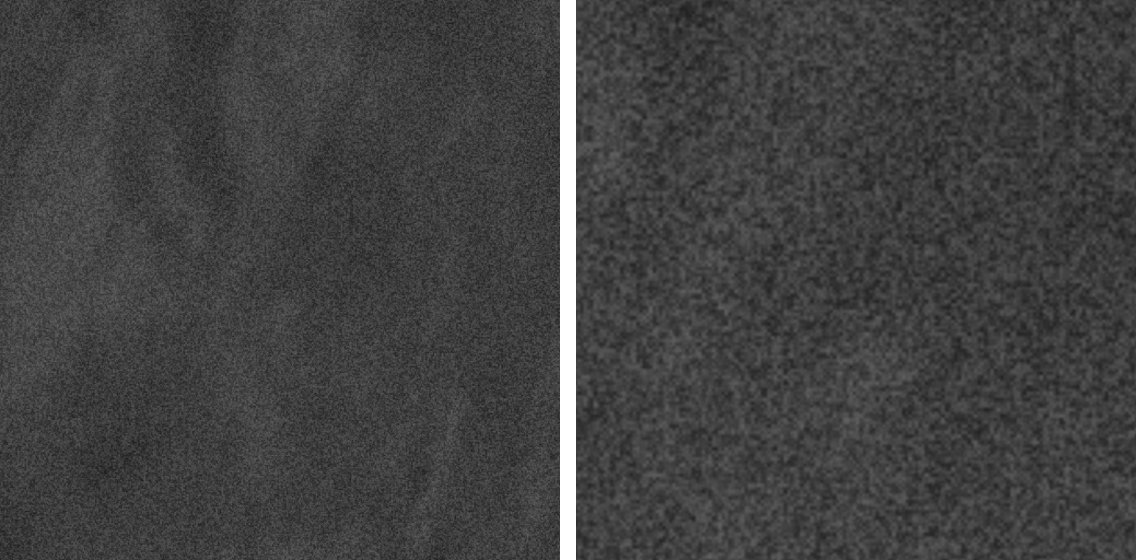
Left: the whole. Right: its middle third, enlarged.
Reproduce this texture procedurally as a WebGL 1 fragment shader.

```glsl
precision highp float;

uniform vec2 u_resolution;

const vec3 BASE_COLOR = vec3(0.229);
const float CLOUD_AMOUNT = 0.085;
const float VEIL_AMOUNT = 0.048;
const float WISP_AMOUNT = 0.05;
const float FINE_GRAIN_AMOUNT = 0.095;
const float SOFT_GRAIN_AMOUNT = 0.13;

const float FINE_GRAIN_SCALE = 512.0;
const float SOFT_GRAIN_SCALE = 310.0;
const vec2 CLOUD_SCALE = vec2(7.0, 4.0);
const vec2 VEIL_SCALE = vec2(7.5, 2.2);
const vec2 WISP_SCALE = vec2(9.0, 2.4);
const float VEIL_LEAN = 0.22;
const float WISP_LEAN = 0.47;
const float WARP_SCALE = 4.0;
const float WARP_AMOUNT = 0.07;
const int OCTAVES = 5;

float hash(vec2 p) {
    vec3 q = fract(vec3(p.xyx) * 0.1031);
    q += dot(q, q.yzx + 33.33);
    return fract((q.x + q.y) * q.z);
}

float valueNoise(vec2 p) {
    vec2 cell = floor(p);
    vec2 f = fract(p);
    f = f * f * (3.0 - 2.0 * f);
    float bottom = mix(hash(cell), hash(cell + vec2(1.0, 0.0)), f.x);
    float top = mix(hash(cell + vec2(0.0, 1.0)), hash(cell + vec2(1.0)), f.x);
    return mix(bottom, top, f.y);
}

// Layered noise, normalised to 0..1; each octave is turned to hide the lattice
float fbm(vec2 p) {
    float sum = 0.0;
    float total = 0.0;
    float weight = 0.5;
    for (int i = 0; i < OCTAVES; i++) {
        sum += weight * valueNoise(p);
        total += weight;
        weight *= 0.55;
        p = mat2(0.8, 0.6, -0.6, 0.8) * p * 2.03 + 17.3;
    }
    return sum / total;
}

// Across and along coordinates of an axis leaning right of vertical
vec2 leanAxes(vec2 p, float angle) {
    float c = cos(angle);
    float s = sin(angle);
    return vec2(c * p.x - s * p.y, s * p.x + c * p.y);
}

// Broad, soft pale bands
float veils(vec2 p) {
    return smoothstep(0.5, 0.8, fbm(leanAxes(p, VEIL_LEAN) * VEIL_SCALE + 41.0));
}

// Narrow chalky streaks, broken up by a patchy mask
float wisps(vec2 p) {
    vec2 q = leanAxes(p, WISP_LEAN) * WISP_SCALE + 83.0;
    float ridge = 1.0 - abs(2.0 * valueNoise(q) - 1.0);
    float patches = smoothstep(0.52, 0.78, fbm(p * vec2(6.0, 4.5) + 127.0));
    float fray = 0.5 + fbm(q * 6.0);
    return smoothstep(0.72, 1.0, ridge) * patches * fray;
}

// Crisp speckle over slightly softer clumps, centred on zero
float grain(vec2 uv) {
    float fine = valueNoise(uv * FINE_GRAIN_SCALE - 0.5) - 0.5;
    float soft = valueNoise(uv * SOFT_GRAIN_SCALE + 211.0) - 0.5;
    return fine * FINE_GRAIN_AMOUNT + soft * SOFT_GRAIN_AMOUNT;
}

void main() {
    vec2 uv = gl_FragCoord.xy / u_resolution.y;

    // Bend the streaks so that they curve gently
    vec2 bend = vec2(fbm(uv * WARP_SCALE + 5.0), fbm(uv * WARP_SCALE + 61.0)) - 0.5;
    vec2 p = uv + bend * WARP_AMOUNT;

    float tone = CLOUD_AMOUNT * (fbm(leanAxes(p, VEIL_LEAN) * CLOUD_SCALE) - 0.5);
    tone += VEIL_AMOUNT * veils(p);
    tone += WISP_AMOUNT * wisps(p);
    tone += grain(uv);

    gl_FragColor = vec4(clamp(BASE_COLOR + tone, 0.0, 1.0), 1.0);
}
```
